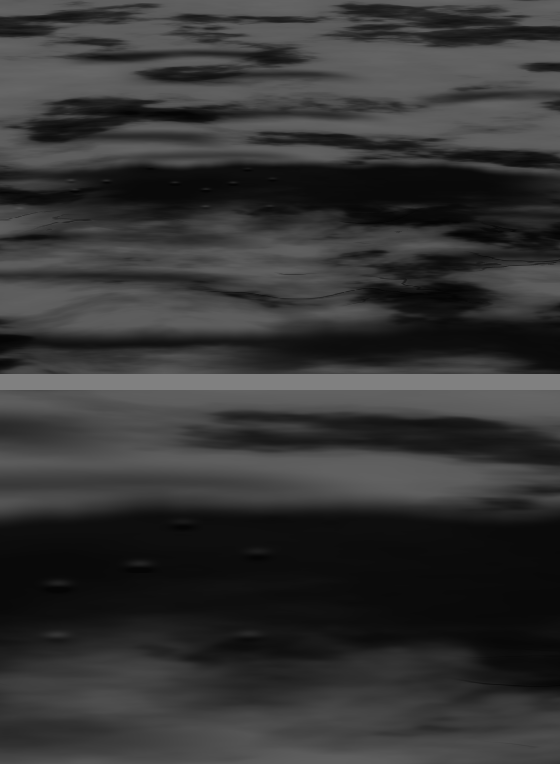
Top, the full canvas; bottom, a detail of the centre.
Write a WebGL 2 fragment shader that draws this texture.

```glsl
#version 300 es
precision highp float;
// Dark, calm sea at dusk: long soft swells with glassy ripples in a narrow band of focus.

#define NEAR_TONE 0.285
#define FAR_TONE 0.375
#define DEEP_TONE 0.035
#define STREAK_CONTRAST 0.50
#define FOCUS_HEIGHT 0.38
#define FOCUS_SPREAD 0.20
#define SMALL_SWELLS 12
#define RIPPLE_STRENGTH 0.50
#define BUBBLE_CELL vec2(0.085, 0.036)

uniform vec2 u_resolution;
out vec4 fragColor;

float hash(vec2 p) {
    vec3 q = fract(vec3(p.xyx) * 0.1031);
    q += dot(q, q.yzx + 33.33);
    return fract((q.x + q.y) * q.z);
}

float noise(vec2 p) {
    vec2 cell = floor(p), f = fract(p);
    f = f * f * f * (f * (f * 6.0 - 15.0) + 10.0);
    float low = mix(hash(cell), hash(cell + vec2(1, 0)), f.x);
    float high = mix(hash(cell + vec2(0, 1)), hash(cell + vec2(1, 1)), f.x);
    return mix(low, high, f.y);
}

// Layered noise; gain sets how much fine detail remains.
float fbm(vec2 p, float gain) {
    float sum = 0.0, weight = 1.0, total = 0.0;
    for (int i = 0; i < 5; i++) {
        sum += weight * noise(p);
        total += weight;
        weight *= gain;
        p = mat2(1.75, 1.0, -1.0, 1.75) * p + 17.3;
    }
    return sum / total;
}

// Shaded face of a wave: crisp crest above, ragged fade below, tapered ends.
float swell(vec2 p, vec2 crest, float halfWidth, float depth, float edge) {
    float u = (p.x - crest.x) / halfWidth;
    float wobble = fbm(vec2(p.x * 3.5, crest.y * 41.0), 0.45) - 0.5;
    float crestLine = crest.y - 0.3 * depth * u * u + 0.25 * depth * wobble;
    float t = (crestLine - p.y) / depth;
    float ragged = t + 0.9 * (fbm(vec2(p.x * 3.0, p.y * 22.0) + crest * 13.0, 0.45) - 0.5);
    float face = smoothstep(0.0, edge, t) * (1.0 - smoothstep(0.4, 1.1, ragged));
    return face * (1.0 - smoothstep(0.55, 1.15, abs(u)));
}

// Shade from the large swells and a scatter of smaller ones.
float swellShade(vec2 p) {
    float light = 1.0 - swell(p, vec2(0.85, 0.585), 0.80, 0.18, 0.16);
    light *= 1.0 - 0.95 * swell(p, vec2(0.40, 0.135), 0.85, 0.11, 0.5);
    light *= 1.0 - swell(p, vec2(1.48, 0.185), 0.95, 0.25, 0.35);
    for (int i = 0; i < SMALL_SWELLS; i++) {
        float id = float(i);
        vec2 crest = vec2(1.6 * hash(vec2(id, 3.7)) - 0.05, 0.29 + 0.053 * id);
        float halfWidth = mix(0.25, 0.5, hash(vec2(id, 8.1)));
        float depth = mix(0.07, 0.035, crest.y);
        float strength = mix(0.45, 0.85, hash(vec2(id, 5.9)));
        light *= 1.0 - strength * swell(p, crest, halfWidth, depth, 0.5);
    }
    return 1.0 - light;
}

// Thin dark outlines and dim glassy patches.
float ripples(vec2 p) {
    vec2 q = vec2(p.x * 2.6, p.y * 21.0);
    q.y += 1.2 * noise(vec2(p.x * 5.0, p.y * 9.0));
    float level = fbm(q + 41.0, 0.42);
    float lineWidth = max(0.014, fwidth(level));
    float outline = 1.0 - smoothstep(0.0, lineWidth, abs(level - 0.57));
    float patchDim = smoothstep(0.56, 0.60, level) * (1.0 - smoothstep(0.63, 0.72, level));
    float zone = smoothstep(0.16, 0.22, p.y) * (1.0 - smoothstep(0.40, 0.46, p.y));
    float scatter = smoothstep(0.44, 0.60, noise(vec2(p.x * 2.8, p.y * 13.0) + 7.0));
    return zone * scatter * max(outline, 0.5 * patchDim);
}

// Tiny flattened bubbles: a pale cap over a dark foot.
float bubbles(vec2 p) {
    vec2 cell = floor(p / BUBBLE_CELL);
    vec2 jitter = vec2(hash(cell + 2.0), hash(cell + 9.0)) * 0.6 + 0.2;
    vec2 d = (p - (cell + jitter) * BUBBLE_CELL) / vec2(0.011, 0.0035);
    float present = step(0.65, hash(cell + 21.0));
    float zone = smoothstep(0.43, 0.45, p.y) * (1.0 - smoothstep(0.54, 0.56, p.y));
    zone *= 1.0 - smoothstep(0.65, 0.85, p.x);
    float cap = exp(-dot(d, d));
    d.y += 1.3;
    return present * zone * (cap - 0.6 * exp(-dot(d, d)));
}

void main() {
    vec2 p = gl_FragCoord.xy / u_resolution.y;
    float offFocus = (p.y - FOCUS_HEIGHT) / FOCUS_SPREAD;
    float focus = exp(-offFocus * offFocus);

    // Streaks tighten toward the horizon and soften out of focus.
    vec2 q = vec2((p.x - 0.75) * (2.2 + 2.0 * p.y), 9.0 * p.y + 10.0 * p.y * p.y);
    q.y += 0.7 * noise(vec2(p.x * 2.5, p.y * 6.0));
    float streak = fbm(q + 11.0, mix(0.46, 0.52, focus));
    float fine = fbm(q * vec2(1.8, 3.2) + 63.0, 0.5) - 0.5;

    float tone = mix(NEAR_TONE, FAR_TONE, smoothstep(0.35, 0.9, p.y));
    tone += STREAK_CONTRAST * (streak - 0.5) + 0.09 * fine;
    tone -= 0.13 * (1.0 - smoothstep(0.30, 0.44, streak));
    tone = min(tone, 0.36 + 0.2 * (tone - 0.36));

    // Swells, ripples and bubbles.
    float deep = DEEP_TONE + 0.05 * max(streak - 0.4, 0.0);
    tone = mix(tone, deep, swellShade(p));
    tone *= 1.0 - RIPPLE_STRENGTH * ripples(p);
    tone += 0.10 * bubbles(p);
    fragColor = vec4(vec3(clamp(tone, 0.02, 0.43)), 1.0);
}
```
